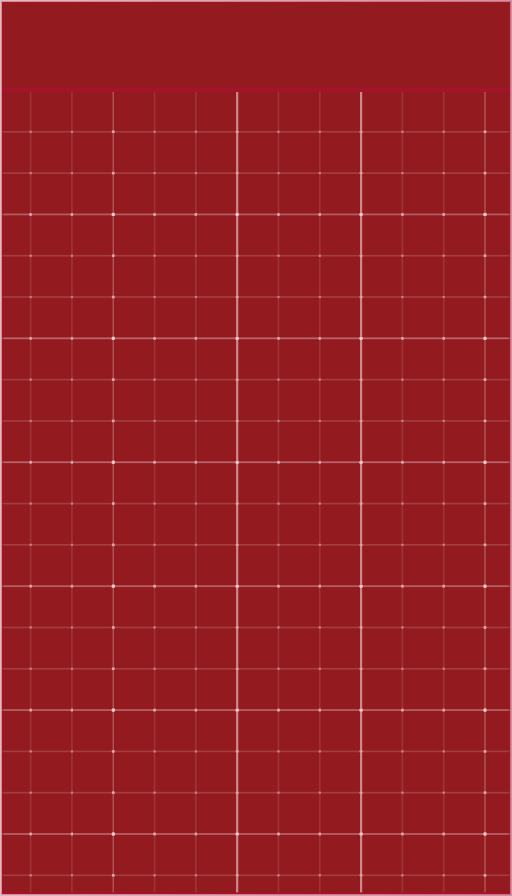
Reproduce this pattern procedurally as a Shadertoy shader.

```glsl
float hash(float n) {
    return fract(sin(n * 91.7 + 4.3) * 437.58);
}

// Antialiased coverage of a stroke, with px the size of one pixel
float stroke(float dist, float width, float px) {
    return clamp((0.5 * width - abs(dist)) / px + 0.5, 0.0, 1.0);
}

void mainImage(out vec4 fragColor, in vec2 fragCoord) {
    const float CELL = 0.0461;
    vec2 size = iResolution.xy / iResolution.y;
    vec2 p = fragCoord / iResolution.y;
    p.y = 1.0 - p.y;         // measure downward from the top
    float pixel = 1.0 / iResolution.y;
    float px = pixel / CELL;

    vec3 color = vec3(0.575, 0.102, 0.121);
    vec3 chalk = vec3(0.96, 0.84, 0.85);

    // Signed distance to the nearest rule on each axis, in cells
    vec2 grid = (p - vec2(0.1264, 0.2393)) / CELL;
    vec2 id = floor(grid + 0.5);
    vec2 d = grid - id;
    vec2 major = 1.0 - step(0.5, mod(id, 3.0));

    // Major columns strengthen toward the center; major rows vary slightly
    float column = id.x / 3.0 - 1.5;
    float columnWeight = clamp(1.0 - 0.2 * column * column, 0.4, 1.0);
    float rowWeight = 0.8 + 0.2 * hash(id.y);
    vec2 alpha = mix(vec2(0.13, 0.18),
                     vec2(0.62 * columnWeight, 0.43 * rowWeight), major);
    vec2 width = mix(vec2(0.040), vec2(0.056 * columnWeight, 0.042), major);

    vec2 rule = alpha * vec2(stroke(d.x, width.x, px), stroke(d.y, width.y, px));
    float ink = 1.0 - (1.0 - rule.x) * (1.0 - rule.y);

    // Small dots at the crossings
    float strength = 0.52 + 0.20 * (major.x + major.y);
    float radius = 0.033 + 0.006 * (major.x + major.y);
    ink = max(ink, strength * stroke(length(d), 2.0 * radius, px));

    // The grid starts below the plain header
    float body = smoothstep(-0.5, 0.5, (p.y - 0.1025) / pixel);
    color = mix(color, chalk, ink * body);

    // Header divider and bottom rule
    vec3 trim = vec3(0.65, 0.07, 0.17);
    color = mix(color, trim, stroke(p.y - 0.1004, 0.0039, pixel));
    color = mix(color, trim, stroke(1.0 - p.y, 0.0078, pixel));

    // Pale outer edge, with a crimson line just inside it
    vec2 inset = min(p, size - p);
    float edge = min(inset.x, inset.y);
    color = mix(color, trim, 0.5 * stroke(edge, 0.0078, pixel));
    vec3 pale = mix(vec3(0.90, 0.72, 0.75), vec3(0.84, 0.56, 0.62), p.x / size.x);
    color = mix(color, pale, stroke(edge, 0.0039, pixel));

    fragColor = vec4(color, 1.0);
}
```
